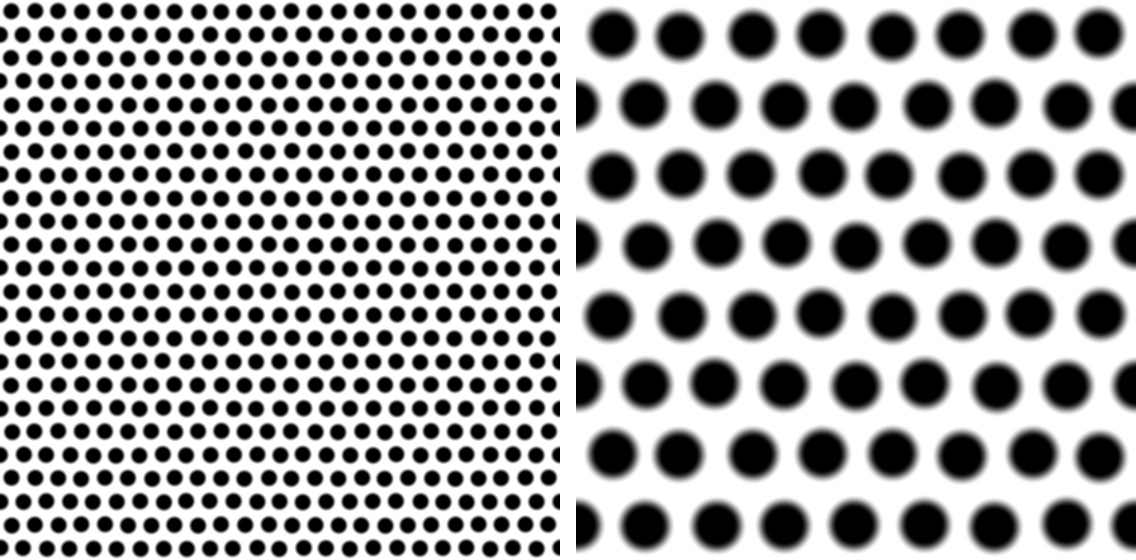
Left: the whole. Right: its middle third, enlarged.
Write a WebGL 1 fragment shader that draws this pattern.

```glsl
precision highp float;
// Staggered rows of soft black dots on white, 24 across and 24 down.
// Every other row shifts by half a cell; each dot is nudged slightly by a
// hash of its wrapped cell index, so the sheet tiles on all sides.

uniform vec2 u_resolution;

const float CELLS = 24.0;

// Two random values in 0..1 per cell, without sine
vec2 hash22(vec2 p) {
  vec3 q = fract(p.xyx * vec3(0.1031, 0.1030, 0.0973));
  q += dot(q, q.yzx + 33.33);
  return fract((q.xx + q.yz) * q.zy);
}

void main() {
  vec2 grid = gl_FragCoord.xy / u_resolution * CELLS;

  // Even rows, counted from the bottom, put a dot on the left edge
  float row = floor(grid.y);
  grid.x += 0.5 * (1.0 - mod(row, 2.0));

  // Cell index wraps so dots cut by an edge agree on both sides
  vec2 cell = mod(floor(grid), CELLS);
  vec2 jitter = (hash22(cell + 1.0) - 0.5) * 0.065;
  float dist = length(fract(grid) - 0.5 - jitter);

  // Blurred rim from black core to white ground
  float ground = smoothstep(0.24, 0.435, dist);
  gl_FragColor = vec4(vec3(ground), 1.0);
}
```
